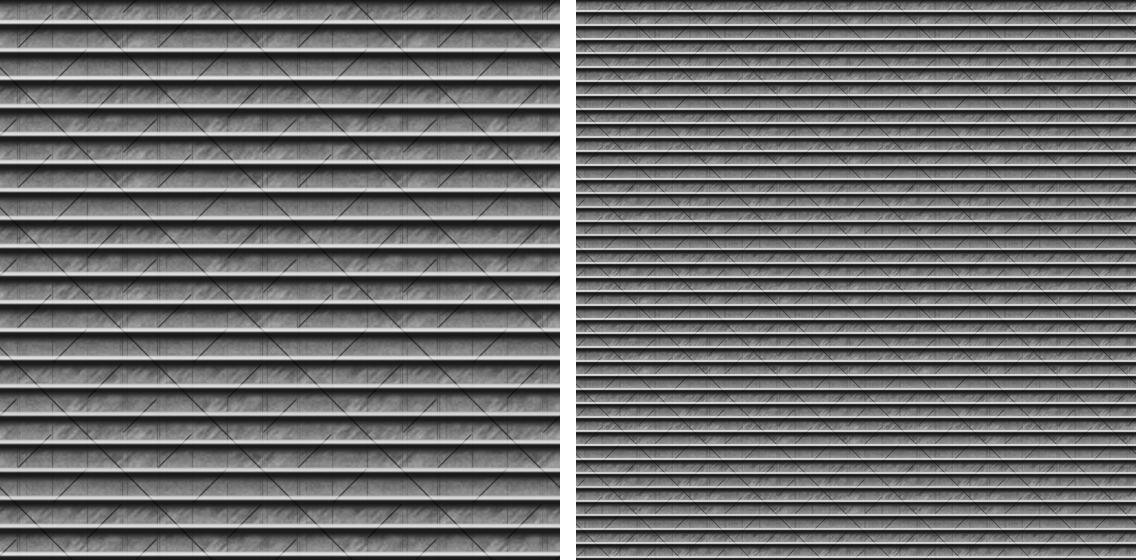
Left, the tile; right, the same tile 2 across and 2 down.
Give the GLSL for this texture, as a WebGL 2 fragment shader.

```glsl
#version 300 es
precision highp float;
// Twenty horizontal metal slats, each a shaded profile from dark gap to bright lip,
// overlaid with a 4 by 4 net of thin diagonal and upright grooves, fine scratches
// and grain. All noise lattices wrap, so the square tiles.
uniform vec2 u_resolution;
out vec4 fragColor;

float hash(vec2 p) {
  vec3 q = fract(vec3(p.xyx) * 0.1031);
  q += dot(q, q.yzx + 33.33);
  return fract((q.x + q.y) * q.z);
}

// Value noise whose lattice repeats after the given whole period
float noise(vec2 p, vec2 period) {
  vec2 i = floor(p), f = fract(p);
  f = f * f * (3.0 - 2.0 * f);
  float a = hash(mod(i, period));
  float b = hash(mod(i + vec2(1, 0), period));
  float c = hash(mod(i + vec2(0, 1), period));
  float d = hash(mod(i + vec2(1, 1), period));
  return mix(mix(a, b, f.x), mix(c, d, f.x), f.y);
}

// Signed distance to the nearest whole number
float wrapped(float x) {
  return fract(x + 0.5) - 0.5;
}

// Soft groove around zero distance, in units of one net cell
float groove(float dist, float halfWidth) {
  float soft = max(0.006, 4.0 / u_resolution.y);
  return 1.0 - smoothstep(halfWidth, halfWidth + soft, abs(dist));
}

void main() {
  vec2 uv = gl_FragCoord.xy / u_resolution;
  vec2 p = vec2(uv.x, 1.0 - uv.y);
  vec2 cell = p * 4.0;

  // Slat profile: dark gap, rising grey face, bright lip
  float slat = p.y * 20.0 - 0.905;
  float s = fract(slat);
  float row = mod(floor(slat), 20.0);
  float vary = hash(vec2(row, 7.0)) - 0.5;
  float shade = mix(0.105, 0.44, smoothstep(0.07 + 0.06 * vary, 0.43 + 0.06 * vary, s));
  shade += 0.11 * smoothstep(0.40, 0.75, s);
  float face = smoothstep(0.1, 0.4, s) * (1.0 - smoothstep(0.74, 0.84, s));
  float lip = smoothstep(0.76, 0.86, s);
  shade = mix(shade, 0.86 + 0.08 * vary, lip);
  shade = mix(shade, 0.105, smoothstep(0.90, 1.0, s));

  // Grain, blotches and slanted scratches on the faces
  float grain = noise(p * 256.0, vec2(256.0)) - 0.5;
  float blotch = noise(p * vec2(48.0, 80.0), vec2(48.0, 80.0)) - 0.5;
  vec2 slant = vec2(cell.x + cell.y, cell.x - cell.y) * vec2(32.0, 9.0);
  float scratch = noise(slant, vec2(32.0, 9.0)) - 0.5;
  float worn = smoothstep(0.4, 0.8, noise(cell * vec2(5.0, 10.0), vec2(5.0, 10.0)));
  shade += face * (0.07 * grain + 0.05 * blotch + 0.22 * scratch * worn);

  // Long falling diagonals and short rising ones, centred between them
  float falling = groove(wrapped(cell.y - cell.x - 0.484) * 0.707, 0.002);
  float rising = groove(wrapped(2.0 * (cell.x + cell.y + 0.03)) * 0.354, 0.002);
  rising *= 1.0 - smoothstep(0.22, 0.26, abs(wrapped(cell.x - cell.y - 0.026)));

  // Faint upright seams, doubled near the cell edges
  float seam = groove(wrapped(4.0 * (cell.x - 0.125)) * 0.25, 0.002);
  float pair = abs(wrapped(cell.x - 0.025));
  float doubled = max(groove(pair - 0.115, 0.002), 0.6 * groove(pair - 0.165, 0.002));
  float seamFade = 0.3 + 0.7 * hash(vec2(mod(floor(cell.x * 4.0), 16.0), row + 40.0));
  float upright = max(seam, 0.8 * doubled) * seamFade;

  float mark = max(max(0.48 * falling, 0.46 * rising), 0.26 * upright * (0.3 + 0.7 * face));
  shade *= 1.0 - mark * (1.0 - 0.65 * lip);
  fragColor = vec4(vec3(clamp(shade, 0.0, 1.0)), 1.0);
}
```
